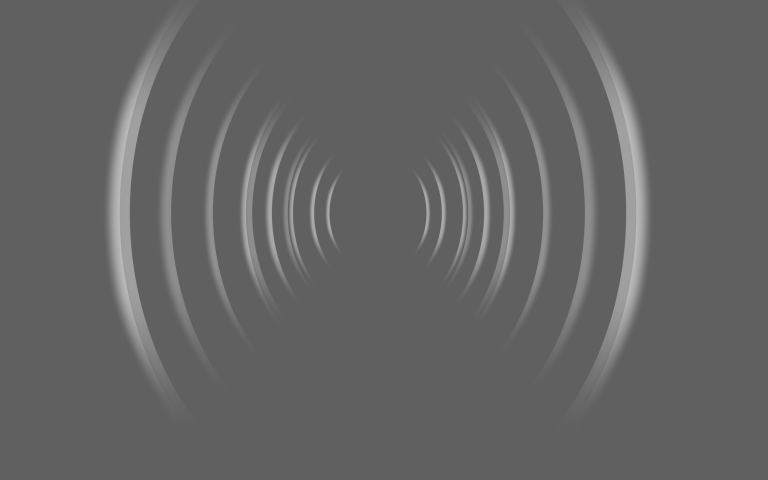
Give the GLSL for this background, as a Shadertoy shader.

```glsl
// Soft grey arcs spreading left and right from the middle like sound waves.
#define BACKGROUND vec3(0.378)
#define CENTER_SHIFT -0.0125
#define CENTER_Y 0.556
#define STRETCH 1.235
#define TOP_FADE vec2(0.25, 0.76)
#define BOTTOM_FADE vec2(0.20, 0.71)
#define PLATEAU 0.25
#define RING_COUNT 11

// Each ring: inner radius, glow width, brightness.
const vec3 RINGS[RING_COUNT] = vec3[RING_COUNT](
    vec3(0.517, 0.058, 0.25), vec3(0.538, 0.036, 0.12),
    vec3(0.431, 0.032, 0.18), vec3(0.344, 0.022, 0.19),
    vec3(0.262, 0.026, 0.18), vec3(0.275, 0.016, 0.18),
    vec3(0.221, 0.017, 0.28), vec3(0.177, 0.011, 0.26),
    vec3(0.188, 0.013, 0.16), vec3(0.133, 0.012, 0.29),
    vec3(0.101, 0.010, 0.29));

// Crisp on the inner side, fading outwards and towards the arc tips.
float arcGlow(float radius, float tipFade, vec3 ring, float pixel) {
    float d = radius - ring.x;
    float width = ring.y * mix(0.55, 1.0, tipFade);
    float innerEdge = smoothstep(-pixel, pixel, d);
    float falloff = 1.0 - smoothstep(PLATEAU * width, width, d);
    return ring.z * innerEdge * falloff * tipFade;
}

void mainImage(out vec4 fragColor, in vec2 fragCoord) {
    float pixel = 1.0 / iResolution.y;
    vec2 p = fragCoord * pixel;
    p -= vec2(0.5 * iResolution.x * pixel + CENTER_SHIFT, CENTER_Y);

    // Elliptical radius and height along the arc.
    p.y /= STRETCH;
    float radius = length(p);
    float height = p.y / max(radius, 0.0001);
    vec2 fadeRange = height > 0.0 ? TOP_FADE : BOTTOM_FADE;
    float tipFade = 1.0 - smoothstep(fadeRange.x, fadeRange.y, abs(height));

    float light = 0.0;
    for (int i = 0; i < RING_COUNT; i++) {
        light += arcGlow(radius, tipFade, RINGS[i], 0.7 * pixel);
    }
    fragColor = vec4(BACKGROUND + light, 1.0);
}
```
